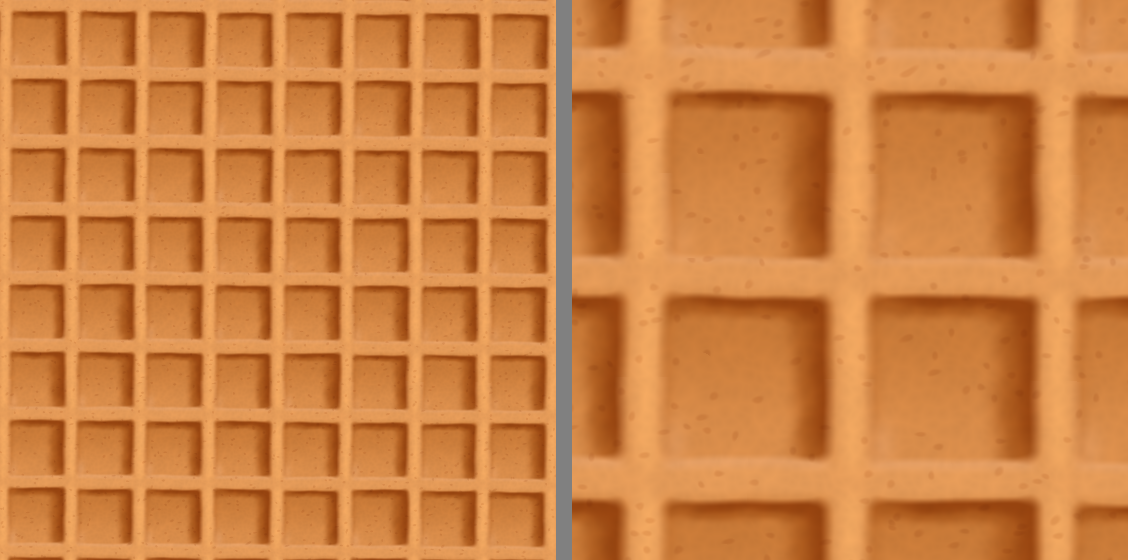
Left, the full canvas; right, a detail of the centre.
Reproduce this texture procedurally as a Shadertoy shader.

```glsl
// Baked waffle: an 8 x 8 grid of square pockets between soft rounded ridges.
// Each pocket is a jittered rounded box, shaded by its distance to the top
// and right walls; layered sines bend the edges, cellular noise adds crumb.

const vec2 PITCH = vec2(0.1235, 0.1218);      // cell size on the canvas
const vec2 FIRST_CENTRE = vec2(0.0645, 0.0794);
const float SKEW = 0.007;                     // slight tilt of the grid

const vec3 FLOOR_LIGHT = vec3(0.855, 0.555, 0.295);
const vec3 FLOOR_DEEP = vec3(0.785, 0.475, 0.215);
const vec3 WALL_BROWN = vec3(0.68, 0.36, 0.12);
const vec3 WALL_DARK = vec3(0.59, 0.265, 0.06);
const vec3 RIDGE_BASE = vec3(0.895, 0.605, 0.345);
const vec3 RIDGE_GLOW = vec3(0.945, 0.655, 0.375);
const vec3 RIDGE_SHADE = vec3(0.83, 0.53, 0.27);
const vec3 PALE_RIM = vec3(0.90, 0.63, 0.41);

vec2 hash2(vec2 p) {
    vec3 h = fract(p.xyx * vec3(0.1031, 0.1030, 0.0973));
    h += dot(h, h.yzx + 33.33);
    return fract((h.xx + h.yz) * h.zy);
}

// Distance to the nearest scattered point, and that point's random value
vec2 cellular(vec2 p) {
    vec2 base = floor(p);
    vec2 nearest = vec2(9.0, 0.0);
    for (int j = -1; j <= 1; j++) {
        for (int i = -1; i <= 1; i++) {
            vec2 id = base + vec2(i, j);
            vec2 rnd = hash2(id);
            float d = length(id + rnd - p);
            if (d < nearest.x) nearest = vec2(d, fract(rnd.x * 7.3 + rnd.y * 3.1));
        }
    }
    return nearest;
}

float layeredSines(vec2 p) {
    return 0.5 * sin(p.x + 1.7 * sin(p.y * 0.8))
         + 0.3 * sin(p.y * 2.1 + 1.3 * sin(p.x * 1.6))
         + 0.2 * sin(p.x * 3.7 - p.y * 3.1);
}

float roundedBox(vec2 p, vec2 halfSize, float radius) {
    vec2 q = abs(p) - halfSize + radius;
    return length(max(q, 0.0)) + min(max(q.x, q.y), 0.0) - radius;
}

// Ridge colour from the signed offset to the nearest ridge centre lines
vec3 ridgeColour(vec2 s) {
    float glow = exp(-pow((s.x - 0.015) / 0.055, 2.0));
    float crossing = exp(-pow(s.y / 0.09, 2.0));
    vec3 c = mix(RIDGE_BASE, RIDGE_GLOW, glow * (1.0 - 0.75 * crossing));
    float underside = smoothstep(-0.03, -0.13, s.y) * smoothstep(0.05, 0.14, abs(s.x));
    c = mix(c, RIDGE_SHADE, 0.75 * underside);
    float leftFlank = smoothstep(-0.03, -0.11, s.x) * smoothstep(0.05, 0.14, abs(s.y));
    c = mix(c, RIDGE_SHADE, 0.65 * leftFlank);
    float upperRim = smoothstep(0.03, 0.09, s.y) * smoothstep(0.06, 0.15, abs(s.x));
    return mix(c, PALE_RIM, 0.7 * upperRim);
}

// Pocket colour: a lit floor with shadows under the top and right walls
vec3 pocketColour(vec2 q, vec2 halfSize, vec2 rnd, float rough) {
    vec2 toWall = halfSize - q + 0.012 * rough;
    vec3 c = mix(FLOOR_LIGHT, FLOOR_DEEP, smoothstep(-0.38, 0.34, q.y));
    float reach = mix(0.24, 0.36, rnd.x);
    float right = 1.0 - smoothstep(0.0, reach, toWall.x);
    right *= 0.75 + 0.25 * smoothstep(-0.42, -0.2, q.y);
    float top = 1.0 - smoothstep(0.015, mix(0.12, 0.17, rnd.y), toWall.y);
    top *= mix(0.62, 0.95, smoothstep(-0.4, -0.1, q.x));
    float left = 0.22 * (1.0 - smoothstep(0.0, 0.12, q.x + halfSize.x));
    float shade = 1.0 - (1.0 - 0.95 * right) * (1.0 - top) * (1.0 - left);
    c = mix(c, WALL_BROWN, smoothstep(0.0, 0.65, shade));
    c = mix(c, WALL_DARK, smoothstep(0.55, 1.0, shade));
    // Pale sheen in the lower left corner
    vec2 corner = (q + halfSize - vec2(0.06, 0.07)) / vec2(0.06, 0.11);
    return mix(c, PALE_RIM, (0.25 + 0.35 * rnd.y) * exp(-dot(corner, corner)));
}

void mainImage(out vec4 fragColor, in vec2 fragCoord) {
    vec2 uv = fragCoord / iResolution.xy;
    vec2 grid = (uv - FIRST_CENTRE + SKEW * vec2(-uv.y, uv.x)) / PITCH + 0.5;

    // Uneven edges
    float rough = layeredSines(grid * 11.0);
    vec2 bent = grid + 0.009 * vec2(layeredSines(grid.yx * 5.0 + 2.0),
                                    layeredSines(grid * 5.0 + 7.0));
    vec2 id = floor(bent);
    vec2 rnd = hash2(id + 17.0);
    vec2 q = bent - id - 0.5;
    vec2 pocketPos = q - 0.018 * (rnd - 0.5);
    vec2 halfSize = vec2(0.402, 0.398) + 0.016 * (rnd.yx - 0.5);

    // Blend pocket into ridge, softest along the left and right sides
    float edge = roundedBox(pocketPos, halfSize, 0.05);
    float softness = mix(0.022, 0.042, smoothstep(0.30, 0.40, abs(q.x)));
    float inside = 1.0 - smoothstep(-softness, softness, edge);
    vec2 ridgeOffset = bent - floor(bent + 0.5);
    vec3 colour = mix(ridgeColour(ridgeOffset),
                      pocketColour(pocketPos, halfSize, rnd, rough), inside);

    // Crumb: fine mottling and a few small pits
    vec2 crumb = cellular(grid * 17.0 + 0.4 * rough);
    colour *= 1.0 + 0.035 * (crumb.x - 0.45) + 0.012 * rough;
    vec2 pit = cellular(grid * vec2(8.0, 10.0) + 0.25 * rough);
    float pitMask = (1.0 - smoothstep(0.08, 0.24, pit.x)) * step(0.62, pit.y);
    colour *= 1.0 - pitMask * vec3(0.05, 0.09, 0.13);

    fragColor = vec4(clamp(colour, 0.0, 1.0), 1.0);
}
```
